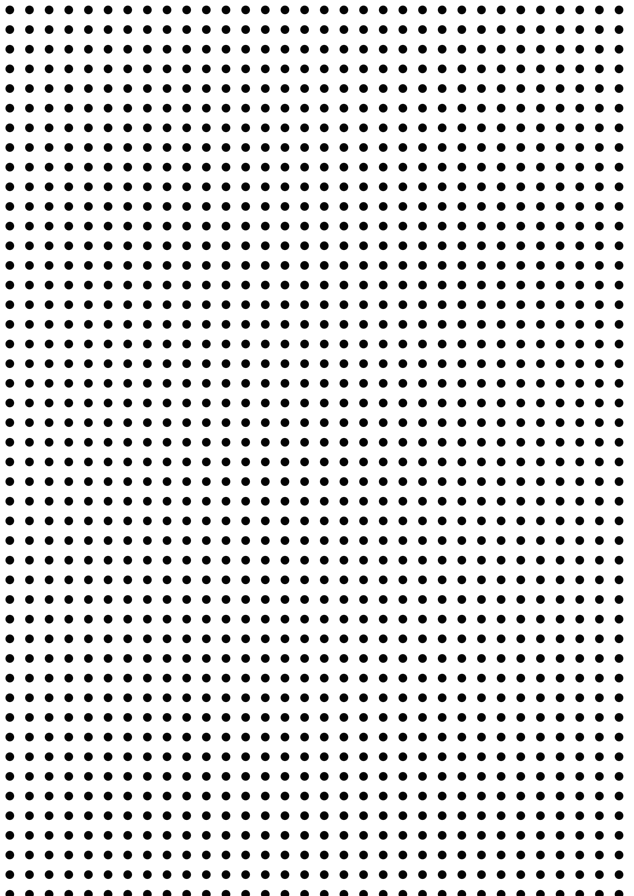
Reproduce this pattern procedurally as a Shadertoy shader.

```glsl
// A square grid of small black dots on white, 32 across and 46 down, the last row cut.
// The plane is folded into equal cells, measured in canvas heights from the top left,
// and each cell holds one disc drawn from its distance function.

float discDistance(vec2 p, float radius) {
    return length(p) - radius;
}

// Offset from the nearest point of a square lattice
vec2 foldToCell(vec2 p, float spacing) {
    return (fract(p / spacing + 0.5) - 0.5) * spacing;
}

void mainImage(out vec4 fragColor, in vec2 fragCoord) {
    float pixel = 1.0 / iResolution.y;
    vec2 fromTopLeft = vec2(fragCoord.x, iResolution.y - fragCoord.y) * pixel;

    // Shift the lattice so the first dot sits just inside the corner
    vec2 cell = foldToCell(fromTopLeft - vec2(0.01094, 0.01107), 0.021934);

    // Antialiased black disc on white
    float dist = discDistance(cell, 0.00482);
    float paper = smoothstep(-0.75 * pixel, 0.75 * pixel, dist);
    fragColor = vec4(mix(vec3(0.012), vec3(1.0), paper), 1.0);
}
```
